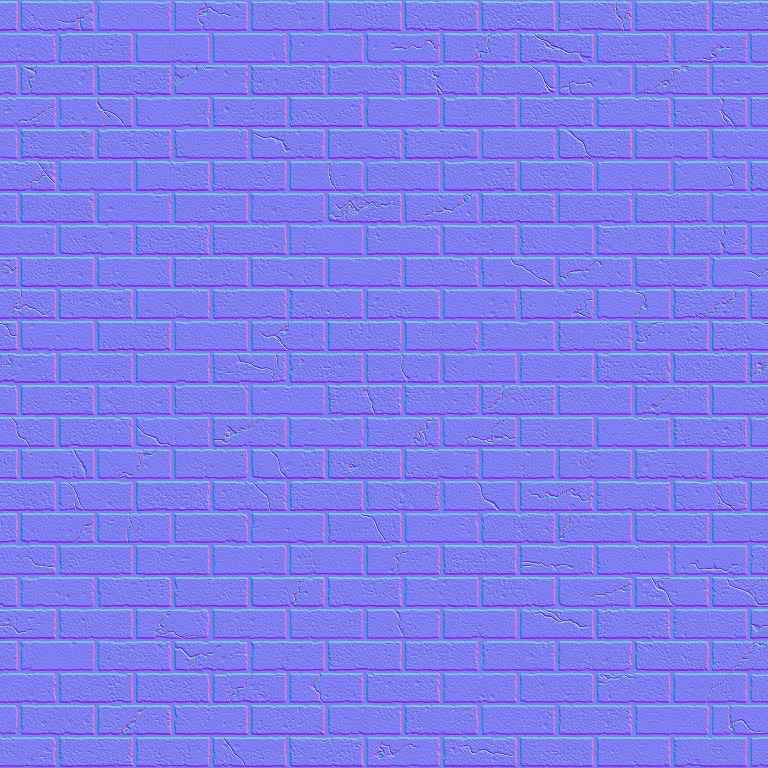
Write a three.js fragment shader that draws this texture map.

```glsl
varying vec2 vUv;

// Layout, measured in row heights (the canvas is ROWS x ROWS)
const float ROWS = 24.0;
const float COLUMNS = 10.0;
const vec2 BRICK_CELL = vec2(ROWS / COLUMNS, 1.0);
const vec2 JOINT = vec2(0.15, 0.13);
const float CORNER = 0.025;
const float BEVEL = 0.023;

// Relief, in the same unit
const float BRICK_HEIGHT = 0.040;
const float EDGE_WOBBLE = 0.024;
const float CHIP_SIZE = 0.03;
const float GRAIN_DEPTH = 0.013;
const float GRIT_DEPTH = 0.016;
const float PIT_DEPTH = 0.016;
const float PIT_SHARE = 0.2;
const float CRACK_DEPTH = 0.045;
const float CRACK_WIDTH = 0.034;
const float CRACKED_SHARE = 0.34;
const float BRANCH_SHARE = 0.5;

// Normal encoding
const float SLOPE_STEP = 0.018;
const vec3 TINT = vec3(0.99, 0.99, 0.95);

vec2 hash2(vec2 c) {
  vec3 h = fract(c.xyx * vec3(0.1031, 0.1030, 0.0973));
  h += dot(h, h.yzx + 33.33);
  return fract((h.xx + h.yz) * h.zy);
}

float cornerSlope(vec2 cell, vec2 offset, float freq) {
  vec2 wrapped = mod(cell, ROWS * freq);
  float angle = 6.2832 * hash2(wrapped + freq * 17.3).x;
  return dot(vec2(cos(angle), sin(angle)), offset);
}

// Gradient noise that wraps at the canvas border; freq * ROWS must be whole
float noise(vec2 p, float freq) {
  vec2 i = floor(p * freq), f = p * freq - i;
  vec2 w = f * f * f * (f * (f * 6.0 - 15.0) + 10.0);
  vec2 e = vec2(1.0, 0.0);
  float low = mix(cornerSlope(i, f, freq), cornerSlope(i + e, f - e, freq), w.x);
  float high = mix(cornerSlope(i + e.yx, f - e.yx, freq), cornerSlope(i + 1.0, f - 1.0, freq), w.x);
  return mix(low, high, w.y);
}

float roundedBox(vec2 q, vec2 halfSize) {
  vec2 d = abs(q) - halfSize + CORNER;
  return length(max(d, 0.0)) + min(max(d.x, d.y), 0.0) - CORNER;
}

// Main crack through a random point, sometimes with a one-sided branch
float cracks(vec2 q, vec2 id) {
  vec2 chance = hash2(id + 71.0);
  if (chance.x > CRACKED_SHARE) return 0.0;
  vec2 start = (hash2(id + 113.0) - 0.5) * vec2(1.7, 0.5);
  float groove = 0.0;
  for (int k = 0; k < 2; k++) {
    float branch = float(k);
    if (branch > 0.5 && chance.y > BRANCH_SHARE) break;
    vec2 r = hash2(id + 151.0 + 37.0 * branch);
    float angle = 3.1416 * r.x * (1.0 + branch);
    vec2 along = vec2(cos(angle), sin(angle));
    float t = dot(q - start, along);
    float side = abs(dot(q - start, vec2(-along.y, along.x)));
    float reach = mix(0.7, 1.5, r.y);
    float fade = smoothstep(reach, reach * 0.7, abs(t));
    fade *= mix(1.0, smoothstep(-0.05, 0.02, t), branch);
    groove = max(groove, fade * smoothstep(CRACK_WIDTH, 0.0, side));
  }
  return groove;
}

// Sparse round dents, one candidate per cell
float pits(vec2 p) {
  const float freq = 2.5;
  vec2 cell = floor(p * freq);
  vec2 wrapped = mod(cell, ROWS * freq);
  vec2 r = hash2(wrapped + 211.0);
  vec2 center = mix(vec2(0.3), vec2(0.7), hash2(wrapped + 307.0));
  float radius = mix(0.08, 0.26, r.y);
  float dist = length(p * freq - cell - center);
  return step(r.x, PIT_SHARE) * smoothstep(radius, radius * 0.4, dist);
}

float surfaceHeight(vec2 p) {
  // Running bond: rows alternate by half a brick
  float row = floor(p.y);
  float shift = mod(row, 2.0) < 0.5 ? 0.75 : 0.25;
  float x = p.x / BRICK_CELL.x - shift;
  vec2 id = mod(vec2(floor(x), row), vec2(COLUMNS, ROWS));
  vec2 q = (vec2(fract(x), p.y - row) - 0.5) * BRICK_CELL;
  vec2 character = hash2(id + 17.0);

  // Worn outline
  float wobble = noise(p, 4.0);
  float patches = noise(p, 1.5);
  float jag = noise(p, 7.0);
  float d = roundedBox(q, 0.5 * (BRICK_CELL - JOINT)) + EDGE_WOBBLE * (wobble + 0.5 * jag);
  d += CHIP_SIZE * smoothstep(0.2, 0.5, patches + 0.6 * jag);
  float brick = smoothstep(BEVEL, -BEVEL, d);

  // Face texture
  float grain = noise(p, 16.0);
  float rough = mix(0.7, 1.2, character.x);
  float grit = smoothstep(0.0, 0.4, patches + 0.5 * character.y - 0.2);
  float face = BRICK_HEIGHT * mix(0.85, 1.15, character.y);
  face -= GRIT_DEPTH * grit * smoothstep(0.1, 0.45, noise(p, 13.0));
  vec2 warp = vec2(patches + 0.4 * wobble + 0.2 * jag, noise(p, 2.0) - 0.4 * wobble - 0.2 * jag);
  face -= PIT_DEPTH * pits(p + 0.08 * wobble);
  face -= CRACK_DEPTH * cracks(q + 0.34 * warp, id);
  return brick * face + GRAIN_DEPTH * grain * mix(0.5, rough, brick);
}

void main() {
  vec2 p = vUv * ROWS;
  vec2 e = vec2(SLOPE_STEP, 0.0);
  vec2 slope = vec2(surfaceHeight(p + e) - surfaceHeight(p - e),
                    surfaceHeight(p + e.yx) - surfaceHeight(p - e.yx)) / (2.0 * SLOPE_STEP);
  vec3 normal = normalize(vec3(-slope, 1.0));
  gl_FragColor = vec4((normal * 0.5 + 0.5) * TINT, 1.0);
}
```
